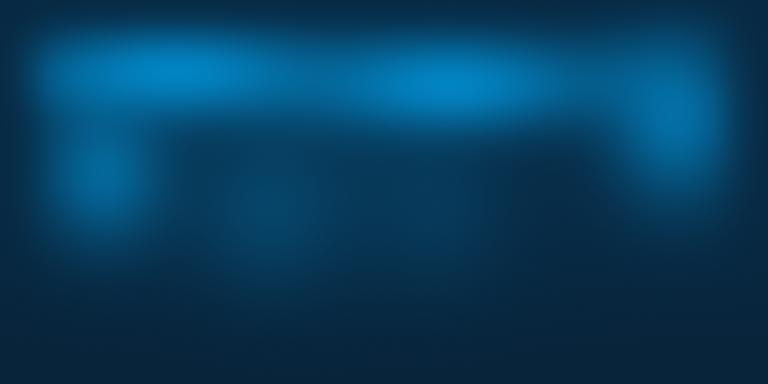
This background is drawn by a Shadertoy shader. Its source:

```glsl
// Soft blue glows blurred over a deep navy background.

// Elliptical Gaussian falloff, 1 at the centre.
float glow(vec2 p, vec2 center, vec2 spread) {
    vec2 d = (p - center) / spread;
    return exp(-0.5 * dot(d, d));
}

// Screen blend: lights add up without passing 1.
float screen(float a, float b) {
    return 1.0 - (1.0 - a) * (1.0 - b);
}

// Sine-free hash in 0..1.
float hash(vec2 p) {
    vec3 q = fract(p.xyx * 0.1031);
    q += dot(q, q.yzx + 33.33);
    return fract((q.x + q.y) * q.z);
}

void mainImage(out vec4 fragColor, in vec2 fragCoord) {
    // Canvas spans 0..2 across and 0..1 up.
    vec2 p = fragCoord / iResolution.xy * vec2(2.0, 1.0);

    // Horizontal band joining the upper lights
    float bandEnds = smoothstep(0.0, 0.22, p.x) * (1.0 - smoothstep(1.55, 1.95, p.x));
    float light = 0.35 * bandEnds * glow(p, vec2(p.x, 0.79), vec2(1.0, 0.085));

    // Two bright cores in the band
    light = screen(light, 0.86 * glow(p, vec2(0.46, 0.813), vec2(0.23, 0.073)));
    light = screen(light, 0.86 * glow(p, vec2(1.17, 0.778), vec2(0.21, 0.078)));

    // Side lights: lower left and right
    light = screen(light, 0.62 * glow(p, vec2(0.27, 0.55), vec2(0.115, 0.13)));
    light = screen(light, 0.68 * glow(p, vec2(1.76, 0.69), vec2(0.12, 0.15)));

    // Faint haze below the band
    light = screen(light, 0.20 * glow(p, vec2(0.69, 0.45), vec2(0.13, 0.14)));
    light = screen(light, 0.10 * glow(p, vec2(1.15, 0.45), vec2(0.11, 0.14)));
    light = screen(light, 0.12 * glow(p, vec2(0.88, 0.52), vec2(0.32, 0.20)));

    // Darken toward the left, right and top borders
    float border = smoothstep(-0.06, 0.14, p.x) * smoothstep(-0.06, 0.16, 2.0 - p.x);
    light *= border * smoothstep(-0.08, 0.10, 1.0 - p.y);

    vec3 navy = mix(vec3(0.03, 0.14, 0.23), vec3(0.03, 0.16, 0.26), smoothstep(0.0, 0.5, p.y));
    vec3 azure = vec3(0.005, 0.55, 0.81);
    vec3 color = mix(navy, azure, light);

    // Fine dither against banding
    color += (hash(fragCoord) - 0.5) / 255.0;
    fragColor = vec4(color, 1.0);
}
```
